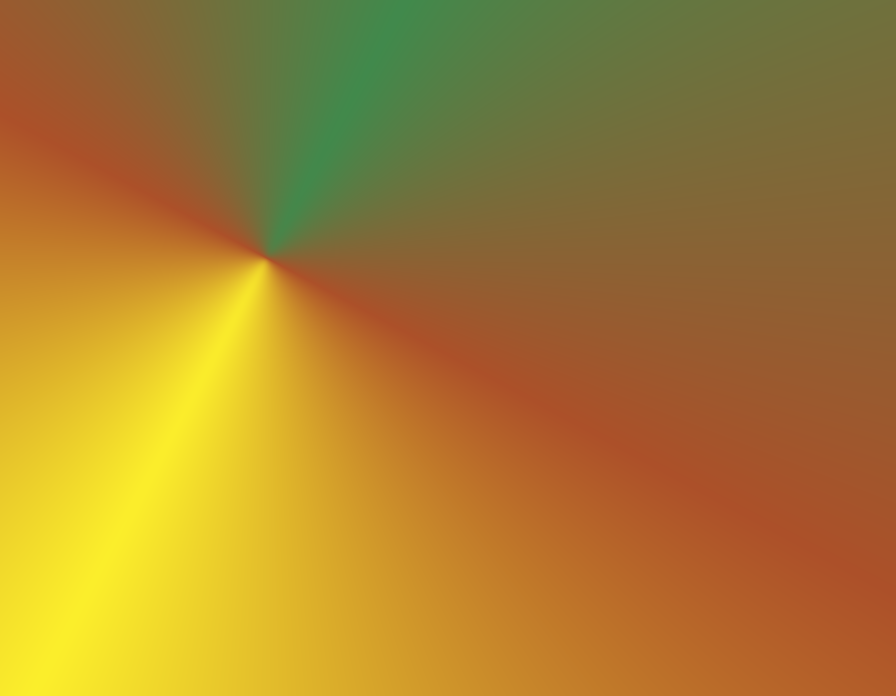
This background is drawn by a Shadertoy shader. Its source:

```glsl
// A conic gradient around one off-centre hub: a green ray faces a yellow ray,
// with brick red on the line at right angles to both. The colour is linear in
// the angle from the green ray, softened very close to the hub.

const float PI = 3.14159265;

const vec3 GREEN  = vec3(0.250, 0.540, 0.298);
const vec3 RED    = vec3(0.675, 0.314, 0.160);
const vec3 YELLOW = vec3(0.988, 0.937, 0.170);

// Angle between an offset and an axis as 0..1; tends to 0.5 at the hub.
float conicPosition(vec2 offset, vec2 axis, float softness) {
    float softLength = sqrt(dot(offset, offset) + softness * softness);
    return acos(clamp(dot(offset, axis) / softLength, -1.0, 1.0)) / PI;
}

// Three evenly spaced colour stops.
vec3 threeStops(vec3 first, vec3 middle, vec3 last, float t) {
    vec3 lower = mix(first, middle, clamp(2.0 * t, 0.0, 1.0));
    return mix(lower, last, clamp(2.0 * t - 1.0, 0.0, 1.0));
}

void mainImage(out vec4 fragColor, in vec2 fragCoord) {
    // Offset from the hub, in canvas heights
    vec2 hub = vec2(0.298, 0.629);
    vec2 offset = (fragCoord - hub * iResolution.xy) / iResolution.y;

    // Direction of the green ray
    float tilt = radians(61.8);
    vec2 axis = vec2(cos(tilt), sin(tilt));

    float t = conicPosition(offset, axis, 0.006);
    fragColor = vec4(threeStops(GREEN, RED, YELLOW, t), 1.0);
}
```
